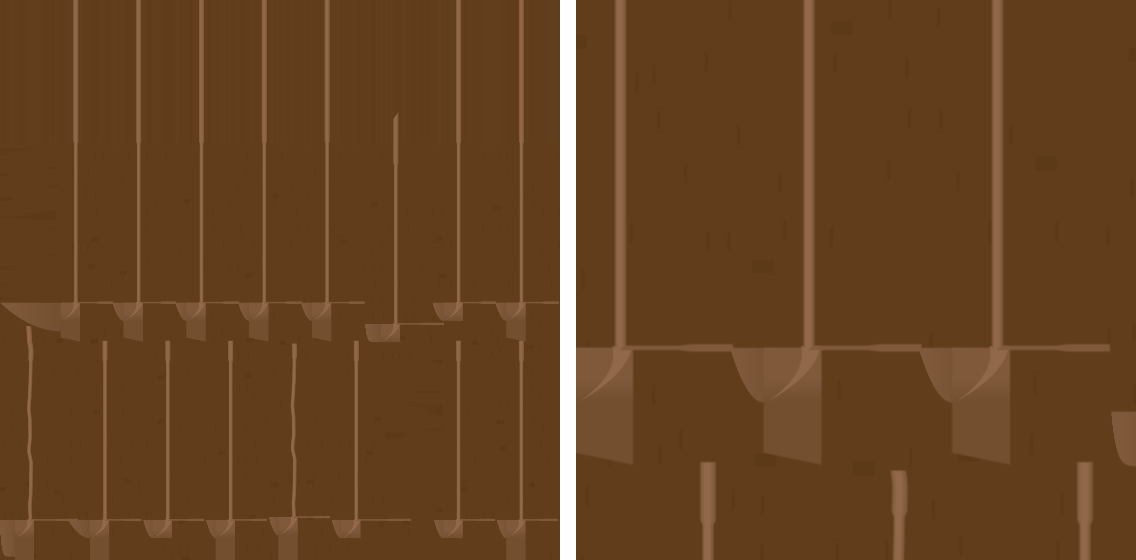
Left, the full canvas; right, a detail of the centre.
Reproduce this texture procedurally as a three.js fragment shader.

```glsl
varying vec2 vUv;

// Lengths are in hundredths of the canvas
const float SOFT = 0.09;
const float PITCH = 11.22;
const vec3 GROUND = vec3(0.38, 0.24, 0.11);
const vec3 SHADE = vec3(0.45, 0.305, 0.185);
const vec3 MIDTONE = vec3(0.50, 0.35, 0.23);
const vec3 LIGHT = vec3(0.57, 0.41, 0.29);

float hash(vec2 p) {
  vec3 h = fract(vec3(p.xyx) * 0.1031);
  h += dot(h, h.yzx + 33.33);
  return fract((h.x + h.y) * h.z);
}

float noise(vec2 p) {
  vec2 i = floor(p);
  vec2 f = fract(p);
  f = f * f * (3.0 - 2.0 * f);
  float low = mix(hash(i), hash(i + vec2(1.0, 0.0)), f.x);
  float high = mix(hash(i + vec2(0.0, 1.0)), hash(i + 1.0), f.x);
  return mix(low, high, f.y);
}

float same(float a, float b) {
  return 1.0 - step(0.5, abs(a - b));
}

float box(vec2 p, vec2 lo, vec2 hi) {
  vec2 m = smoothstep(lo - SOFT, lo + SOFT, p) * (1.0 - smoothstep(hi - SOFT, hi + SOFT, p));
  return m.x * m.y;
}

// Small dark dashes, one at most in each grid cell
float specks(vec2 p, vec2 cell, vec2 size, float density) {
  vec2 id = floor(p / cell);
  vec2 jitter = vec2(hash(id + 11.0), hash(id + 47.0));
  vec2 q = (fract(p / cell) - 0.3 - 0.4 * jitter) * cell;
  return box(q, -size, size) * step(1.0 - density, hash(id));
}

vec3 ground(vec2 p) {
  float plain = max(box(p, vec2(-1.0, 46.0), vec2(10.1, 73.5)), box(p, vec2(68.7, 7.5), vec2(79.0, 36.0)));
  float upper = smoothstep(73.5, 75.0, p.y);
  float grain = (noise(vec2(p.x * 2.2, 3.0)) - 0.5) * upper;
  float bands = smoothstep(0.72, 0.9, noise(vec2(p.x * 0.1, p.y * 0.9)));
  float marks = specks(p, vec2(1.5, 3.2), vec2(0.1, 0.6), 0.22);
  marks += specks(p + 3.0, vec2(5.6, 6.4), vec2(0.65, 0.4), 0.22);
  marks *= (1.0 - upper) * (1.0 - plain);
  return GROUND + 0.012 * grain - 0.018 * marks - 0.016 * bands * plain;
}

// Upright rod with a thicker upper part and a bright core
vec3 stem(vec3 col, vec2 q, float top, float cut, float slant, float wobble) {
  q.x += wobble * (noise(vec2(q.y * 0.4, 5.0)) - 0.5);
  float halfWidth = mix(0.33, 0.46, smoothstep(cut - 0.2, cut + 0.2, q.y));
  float mask = box(q, vec2(-halfWidth, 0.0), vec2(halfWidth, top + slant * q.x));
  float core = 1.0 - smoothstep(0.08, halfWidth, abs(q.x + 0.04));
  return mix(col, mix(MIDTONE, LIGHT, core), mask);
}

// Thin arm running right from the base
vec3 twig(vec3 col, vec2 q, float span) {
  float halfWidth = mix(0.13, 0.22, smoothstep(0.5, 0.65, q.x / span));
  return mix(col, MIDTONE, box(q, vec2(0.0, -halfWidth), vec2(span, halfWidth)));
}

// Curved cup on the left, block below, bright flare under the stem
vec3 foot(vec3 col, vec2 q, float reach, float depth, float drop, float power) {
  float inner = 2.7;
  float s = clamp((-q.x - inner) / (reach - inner), 0.0, 1.0);
  float floorY = -depth * (1.0 - pow(s, power));
  float cup = box(q, vec2(-reach, floorY), vec2(0.0));
  col = mix(col, mix(SHADE, MIDTONE, smoothstep(-1.0, -reach, q.x)), cup);

  float block = box(q, vec2(-inner, -drop * (1.0 + 0.03 * q.x)), vec2(0.75, 0.0));
  col = mix(col, mix(SHADE, MIDTONE, smoothstep(-3.5, -1.6, q.y)), block);

  float t = clamp(-q.y / 3.1, 0.0, 1.0);
  float bend = abs(q.x - 0.1 + 2.4 * t * t) - 0.55 * (1.0 - t);
  float flare = (1.0 - smoothstep(-SOFT, SOFT, bend)) * box(q, vec2(-3.0, -3.1), vec2(1.0, 0.1));
  return mix(col, LIGHT, flare);
}

vec3 upperPlant(vec3 col, vec2 p, float i) {
  float first = same(i, 0.0);
  float odd = same(i, 5.0);
  float small = max(odd, same(i, 6.0));
  vec2 base = vec2(13.54 + PITCH * i + 1.04 * step(4.5, i), 45.96 - 3.8 * odd);
  vec2 q = p - base;
  float reach = 4.7 + 8.84 * first + 0.8 * odd;
  col = foot(col, q, reach, 3.25 + 1.85 * first, mix(6.8, 3.25, small), mix(2.0, 9.0, odd));
  col = twig(col, q, 6.7 + 1.9 * odd);
  return stem(col, q, mix(60.0, 37.2, odd), 28.6, 1.3 * odd, 0.0);
}

vec3 lowerPlant(vec3 col, vec2 p, float i) {
  float first = same(i, 0.0);
  float raised = same(i, 4.0);
  float small = same(i, 2.0) + same(i, 5.0) + same(i, 6.0);
  vec2 base = vec2(7.53 + PITCH * i - 2.2 * first + 7.03 * step(5.5, i), 7.16 + 0.5 * raised);
  vec2 q = p - base;
  float reach = 4.4 + 1.0 * first + 2.2 * same(i, 1.0);
  col = foot(col, q, reach, 3.25 + 3.3 * first, mix(8.8, 3.25, small), mix(2.0, 9.0, first));
  col = twig(col, q, 6.5 + 2.1 * first + 3.3 * same(i, 5.0));
  return stem(col, q, 32.0 + 2.6 * first - raised, 28.4, 0.0, 0.45 * max(first, raised));
}

void main() {
  vec2 p = vUv * 100.0;
  vec3 col = ground(p);
  for (int k = 0; k < 8; k++) {
    col = upperPlant(col, p, float(k));
    col = lowerPlant(col, p, float(k));
  }
  gl_FragColor = vec4(col, 1.0);
}
```
